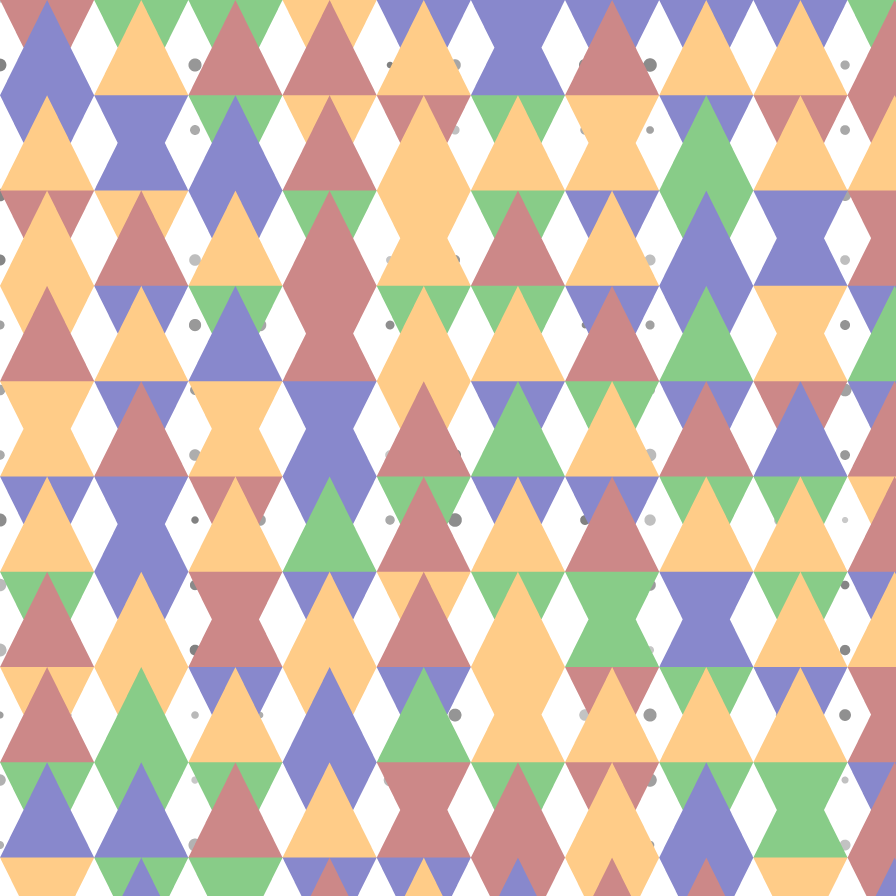
This pattern is drawn by a Shadertoy shader. Its source:

```glsl
// Rows of randomly coloured triangles: each cell holds a downward triangle
// behind an upward one, over white paper with a finer grid of grey dots.
// Cells and dots get their variation from an integer hash; edges are supersampled.

const vec2  CELL_SIZE   = vec2(0.1051, 0.10635);
const float DOT_SPACING = 0.07255;
const vec2  DOT_RADIUS  = vec2(0.0030, 0.0076); // smallest, largest
const vec2  DOT_GREY    = vec2(0.50, 0.80);     // darkest, lightest
const float DOT_CHANCE  = 0.85;
const int   SAMPLES     = 4;                    // per pixel side

const vec3 PAPER  = vec3(1.0);
const vec3 ROSE   = vec3(0.80, 0.533, 0.533);
const vec3 ORANGE = vec3(1.00, 0.80, 0.533);
const vec3 BLUE   = vec3(0.533, 0.533, 0.80);
const vec3 GREEN  = vec3(0.533, 0.80, 0.533);

// Cumulative shares of rose, orange and blue; green takes the rest
const vec3 UP_SHARES   = vec3(0.37, 0.68, 0.85);
const vec3 DOWN_SHARES = vec3(0.22, 0.40, 0.69);

// Integer hash of a grid index and a channel, from 0 to 1
float hash(vec2 id, int channel) {
    ivec2 cell = ivec2(id);
    uint h = uint(cell.x) * 1597334677u ^ uint(cell.y) * 3812015801u
           ^ uint(channel) * 2798796415u;
    h = (h ^ (h >> 16)) * 2146121005u;
    h = (h ^ (h >> 15)) * 2221713035u;
    h ^= h >> 16;
    return float(h >> 8) / 16777216.0;
}

vec3 pickColour(float chance, vec3 shares) {
    if (chance < shares.x) return ROSE;
    if (chance < shares.y) return ORANGE;
    if (chance < shares.z) return BLUE;
    return GREEN;
}

// Triangle whose width grows from 0 to the full cell as t goes from 0 to 1
bool inTriangle(float x, float t) {
    return abs(x - 0.5) < 0.5 * t;
}

// Paper with grey dots of varied size and shade
vec3 dottedPaper(vec2 p) {
    vec2 id = round(p / DOT_SPACING);
    float radius = mix(DOT_RADIUS.x, DOT_RADIUS.y, hash(id, 1));
    bool isDot = hash(id, 2) < DOT_CHANCE
              && length(p - id * DOT_SPACING) < radius;
    return isDot ? vec3(mix(DOT_GREY.x, DOT_GREY.y, hash(id, 3))) : PAPER;
}

// Whole pattern at p, measured from the top left corner, y downward
vec3 trianglePattern(vec2 p) {
    vec2 grid = p / CELL_SIZE;
    vec2 id = floor(grid);
    vec2 local = fract(grid);
    if (inTriangle(local.x, local.y))
        return pickColour(hash(id, 4), UP_SHARES);
    if (inTriangle(local.x, 1.0 - local.y))
        return pickColour(hash(id, 5), DOWN_SHARES);
    return dottedPaper(p);
}

void mainImage(out vec4 fragColor, in vec2 fragCoord) {
    vec3 sum = vec3(0.0);
    // Average a regular grid of samples inside the pixel
    for (int j = 0; j < SAMPLES; j++)
        for (int i = 0; i < SAMPLES; i++) {
            vec2 offset = (vec2(i, j) + 0.5) / float(SAMPLES) - 0.5;
            vec2 p = (fragCoord + offset) / iResolution.y;
            sum += trianglePattern(vec2(p.x, 1.0 - p.y));
        }
    fragColor = vec4(sum / float(SAMPLES * SAMPLES), 1.0);
}
```
